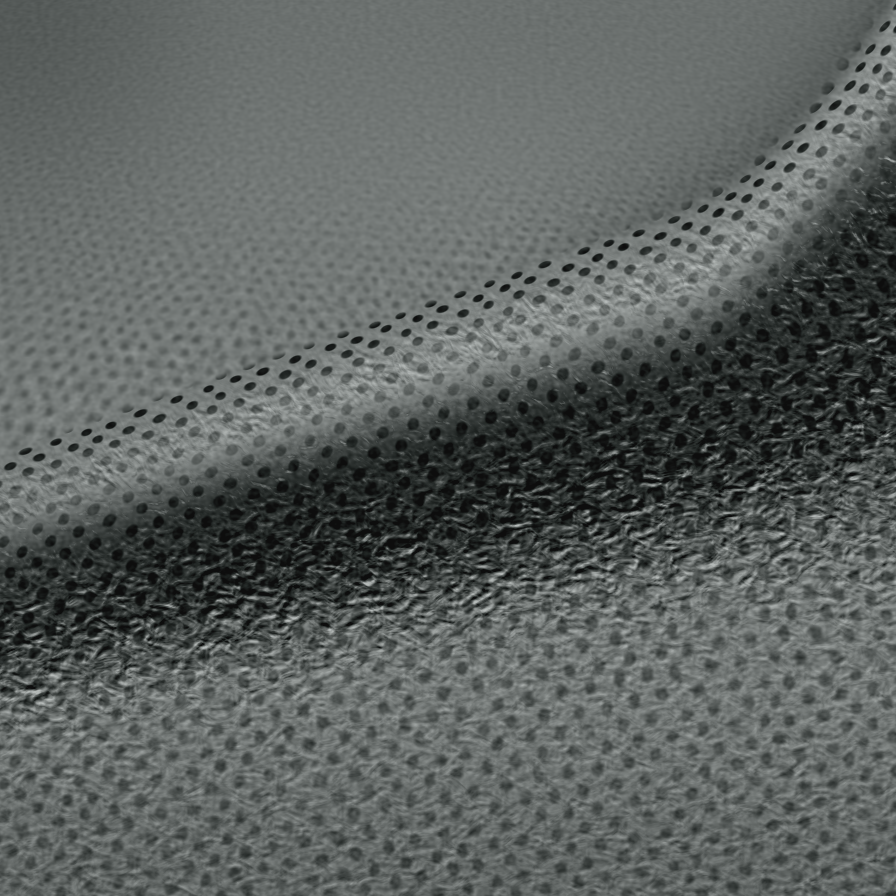
Reproduce this texture procedurally as a Shadertoy shader.

```glsl
#define HOLE_PITCH 0.035
#define ROW_PITCH 0.0195
#define HOLE_RADIUS 0.19
#define HORIZON 1.34
#define BACK_TONE 0.475
#define FRONT_TONE 0.468
#define SHEEN 0.09
#define SHADOW_TONE 0.14
#define HOLE_TONE 0.04
#define RELIEF 0.78
#define GRAIN 0.12
#define TINT vec3(-0.011, 0.009, 0.002)

vec2 hashGradient(vec2 cell) {
    vec3 h = fract(cell.xyx * vec3(0.1031, 0.1030, 0.0973));
    h += dot(h, h.yzx + 33.33);
    return fract((h.xx + h.yz) * h.zy) * 2.0 - 1.0;
}

float gradientNoise(vec2 p) {
    vec2 i = floor(p), f = p - i;
    vec2 s = f * f * f * (f * (f * 6.0 - 15.0) + 10.0);
    vec2 e = vec2(1.0, 0.0);
    float a = dot(hashGradient(i), f);
    float b = dot(hashGradient(i + e.xy), f - e.xy);
    float c = dot(hashGradient(i + e.yx), f - e.yx);
    float d = dot(hashGradient(i + e.xx), f - e.xx);
    return mix(mix(a, b, s.x), mix(c, d, s.x), s.y);
}

// Leather creases: folded noise at three sizes
float creaseHeight(vec2 p) {
    p += 0.5 * vec2(gradientNoise(p * 0.7), gradientNoise(p * 0.7 + 19.0));
    float height = 0.0, weight = 0.6;
    for (int i = 0; i < 3; i++) {
        height += weight * (1.0 - 2.0 * abs(gradientNoise(p)));
        p = p * 1.8 + 7.3;
        weight *= 0.6;
    }
    return height;
}

// Creases lit from above, running along a sloping direction
float creaseRelief(vec2 uv, float slope) {
    vec2 p = vec2(uv.x + slope * uv.y, uv.y - slope * uv.x) * vec2(44.0, 76.0);
    return creaseHeight(p) - creaseHeight(p + vec2(-0.08, 0.3));
}

// Staggered perforations, 1 inside a hole
float perforation(vec2 q, float rowRatio, float softness) {
    float row = floor(q.y);
    q.x += 0.5 * mod(row, 2.0);
    vec2 jitter = hashGradient(floor(q)) * vec2(0.1, 0.1);
    vec2 f = (fract(q) - 0.5 + jitter) * vec2(1.0, rowRatio);
    return 1.0 - smoothstep(-softness, softness, length(f) - HOLE_RADIUS);
}

float crestLine(float x) {
    float rise = max(x - 0.75, 0.0);
    return 0.49 + 0.36 * x + 2.4 * rise * rise;
}

float valleyLine(float x) {
    return 0.215 + 0.21 * x;
}

// Receding sheet behind the fold, out of focus with distance
float backSheet(vec2 uv, float behind) {
    float depth = HORIZON - uv.y;
    vec2 q = vec2((uv.x - 0.4) / (0.031 * depth), 33.0 / depth + uv.x * 7.0);
    q += 0.5 * gradientNoise(uv * 9.0);
    float tone = BACK_TONE + 0.03 * gradientNoise(uv * 3.0);
    tone -= 0.045 * smoothstep(0.75, 1.0, uv.y);
    tone -= 0.09 * smoothstep(0.3, 0.0, uv.x) * smoothstep(0.5, 1.0, uv.y);
    tone -= 0.12 * exp(-behind / 0.07) * smoothstep(0.5, 0.85, uv.x);
    float focus = exp(-behind / 0.16) + 0.35 * smoothstep(0.5, 0.0, uv.x);
    float visible = smoothstep(1.0, 0.6, uv.y) * min(focus, 1.0);
    tone -= 0.12 * visible * perforation(q, 0.7, 0.17);
    tone += 0.08 * (0.35 + visible) * gradientNoise(q * vec2(1.8, 1.4));
    return tone;
}

// Front of the fold, its shaded flank and the near sheet
float frontSheet(vec2 uv, float drop) {
    float x = uv.x;
    float t = drop / (crestLine(x) - valleyLine(x));
    float foreshorten = 0.035 * (1.0 - exp(-drop / 0.035));
    float tilt = 0.33 - 0.14 * smoothstep(0.05, 0.7, drop);
    float slide = 0.49 + tilt * x - uv.y + foreshorten;
    vec2 q = vec2((x + 0.12 * uv.y) / HOLE_PITCH, slide / ROW_PITCH);
    q += 0.35 * vec2(gradientNoise(uv * 11.0), gradientNoise(uv * 11.0 + 5.0));

    // Falling creases on the sheen, near level ones below
    float level = smoothstep(0.35, 0.65, t);
    float relief = mix(creaseRelief(uv, -0.5), creaseRelief(uv, 0.1), level);
    float valley = exp(-pow((t - 0.88) / 0.27, 2.0));
    float nearSheet = smoothstep(0.95, 1.3, t);

    // Sheen, shadow and rise to the near sheet; relief bends the boundaries
    float s = t + 0.2 * relief * smoothstep(0.1, 0.35, t);
    float early = 0.1 * smoothstep(0.75, 0.95, x);
    float tone = FRONT_TONE - 0.07 * smoothstep(0.25, 0.0, uv.y);
    float sheen = exp(-pow((s - 0.2 + early) / 0.12, 2.0));
    tone += SHEEN * sheen * smoothstep(-0.25, 0.5, x);
    float shadow = smoothstep(0.24, 0.48, s + early);
    shadow *= 1.0 - smoothstep(0.68, 1.16, s);
    shadow *= mix(0.78, 1.0, smoothstep(0.0, 0.35, x));
    tone = mix(tone, SHADOW_TONE + 0.04 * x, shadow);
    float gloss = mix(0.36, 0.27, nearSheet) + 0.22 * valley;
    gloss *= smoothstep(-0.05, 0.2, t);
    tone += RELIEF * gloss * relief;
    tone += 0.35 * shadow * max(relief - 0.15, 0.0);

    // Perforations fade in the sheen and the valley
    float strength = mix(0.9, 0.3, smoothstep(0.03, 0.17, t));
    strength = mix(strength, 0.85, smoothstep(0.28, 0.45, t));
    strength = mix(strength, 0.38, smoothstep(0.72, 0.95, t));
    strength *= 1.0 + 0.6 * nearSheet * gradientNoise(uv * 14.0);
    float blur = mix(0.05, 0.09, nearSheet);
    float hole = perforation(q, ROW_PITCH / HOLE_PITCH, blur);
    return mix(tone, HOLE_TONE, strength * hole);
}

void mainImage(out vec4 fragColor, in vec2 fragCoord) {
    vec2 uv = fragCoord / iResolution.y;
    float drop = crestLine(uv.x) - uv.y;
    float edge = mix(0.006, 0.03, smoothstep(0.6, 1.0, uv.x));
    float back = backSheet(uv, max(-drop, 0.0));
    float front = frontSheet(uv, max(drop, 0.0));
    float tone = mix(back, front, smoothstep(-edge, edge, drop));

    // Fine surface grain
    float grain = gradientNoise(uv * vec2(150.0, 190.0));
    tone += GRAIN * grain * mix(0.35, 1.0, smoothstep(-0.1, 0.1, drop));
    tone = clamp(tone, 0.05, 0.72);
    fragColor = vec4(tone + TINT * smoothstep(0.03, 0.15, tone), 1.0);
}
```
